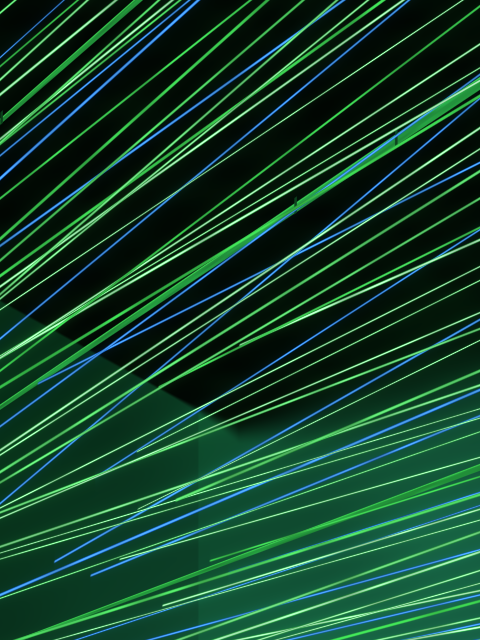
Reproduce this pattern procedurally as a WebGL 2 fragment shader.

```glsl
#version 300 es
precision highp float;
// Fan of glowing green and blue strands crossing a dark ceiling and a green wall.
uniform vec2 u_resolution;
out vec4 fragColor;

const int GREEN_COUNT = 54;
const int BLUE_COUNT = 18;
const int BAR_COUNT = 3;
const float RIGHT_EDGE = 0.75;     // x where strands are anchored, height is 1
const float TOP_ANCHOR = 1.68;
const float HALO_SIZE = 0.006;
const float HALO_GAIN = 0.07;

const vec3 CEILING = vec3(0.004, 0.035, 0.012);
const vec3 WALL_DEEP = vec3(0.025, 0.20, 0.10);
const vec3 WALL_TEAL = vec3(0.08, 0.34, 0.24);
const vec3 GREEN = vec3(0.20, 0.70, 0.27);
const vec3 MINT = vec3(0.74, 0.98, 0.80);
const vec3 BLUE = vec3(0.07, 0.36, 0.82);
const vec3 SKY = vec3(0.32, 0.66, 0.97);
const vec3 BAR_GREEN = vec3(0.13, 0.56, 0.22);
const vec3 CLIP_DARK = vec3(0.04, 0.24, 0.10);

float hash(float n) {
    return fract(sin(n * 91.345 + 4.7) * 4758.54);
}

float hash2(vec2 p) {
    return fract(sin(dot(p, vec2(127.1, 311.7))) * 4375.85);
}

float noise(vec2 p) {
    vec2 cell = floor(p), f = fract(p);
    f = f * f * (3.0 - 2.0 * f);
    float low = mix(hash2(cell), hash2(cell + vec2(1, 0)), f.x);
    float high = mix(hash2(cell + vec2(0, 1)), hash2(cell + 1.0), f.x);
    return mix(low, high, f.y);
}

// Antialiased band of the given half width.
float band(float d, float halfWidth) {
    float soft = 0.75 / u_resolution.y;
    return 1.0 - smoothstep(halfWidth - soft, halfWidth + soft, abs(d));
}

// Strands get steeper towards the top.
float fanSlope(float anchor) {
    return min(0.2 + 0.5 * anchor, 0.84);
}

float lineDistance(vec2 p, float anchor, float slope) {
    return (p.y - anchor - slope * (p.x - RIGHT_EDGE)) / sqrt(1.0 + slope * slope);
}

vec3 background(vec2 p) {
    float rim = max(0.53 - 0.55 * p.x, 0.32 + 0.2 * (p.x - 0.35));
    float softness = mix(0.003, 0.1, smoothstep(0.25, 0.7, p.x));
    float wall = 1.0 - smoothstep(rim - softness, rim + softness, p.y);
    vec3 wallColor = mix(WALL_DEEP, WALL_TEAL, clamp(0.15 + p.x - 0.8 * p.y + 0.1, 0.0, 1.0));
    wallColor *= mix(0.92, 1.08, smoothstep(0.308, 0.312, p.x));
    wallColor *= 0.88 + 0.24 * noise(p * 6.0);
    vec3 ceiling = CEILING * (0.5 + noise(p * vec2(14.0, 30.0)));
    ceiling += vec3(0.005, 0.05, 0.02) * smoothstep(0.3, 0.75, p.x) * smoothstep(0.7, 0.4, p.y);
    return mix(ceiling, wallColor, wall);
}

// Thin strand: saturated rim, pale core, faint halo, sometimes a free left end.
vec3 addStrand(vec3 color, vec2 p, float anchor, float slope, float seed, vec3 rim, vec3 core) {
    float d = lineDistance(p, anchor, slope);
    float halfWidth = mix(0.0011, 0.0024, hash(seed + 0.3));
    float loose = step(hash(seed + 0.5), 0.55) * step(anchor, 0.85);
    float start = loose * 0.4 * hash(seed + 0.7) - 0.01;
    float present = smoothstep(start, start + 0.004, p.x);
    float shine = 0.75 + 0.35 * noise(vec2(p.x * 22.0, seed));
    color += rim * HALO_GAIN * present * exp(-abs(d) / HALO_SIZE);
    vec3 tone = mix(rim, core, band(d, halfWidth * 0.6)) * shine;
    return mix(color, tone, present * band(d, halfWidth));
}

// Wide flat bar with a bright lip and small clips along it.
vec3 addBar(vec3 color, vec2 p, float anchor, float seed) {
    float d = lineDistance(p, anchor, fanSlope(anchor) + 0.04);
    float halfWidth = mix(0.0035, 0.0085, p.x / RIGHT_EDGE) * mix(0.6, 1.0, step(0.5, anchor));
    vec3 tone = BAR_GREEN * (0.85 + 0.3 * noise(vec2(p.x * 30.0, d * 300.0)));
    tone = mix(tone, GREEN * 1.1, band(d - halfWidth * 0.8, 0.001));
    color = mix(color, tone, band(d, halfWidth));
    float u = p.x * 6.0 + seed;
    float along = (fract(u) - 0.3 - 0.4 * hash(floor(u))) / 6.0;
    float clip = band(along, 0.002) * band(d - 0.003, halfWidth + 0.004);
    return mix(color, CLIP_DARK, clip * step(0.4, hash(floor(u) + 0.5)));
}

void main() {
    vec2 p = gl_FragCoord.xy / u_resolution.y;
    vec3 color = background(p);

    for (int i = 0; i < BAR_COUNT; i++) {
        color = addBar(color, p, 0.27 + 0.6 * float(i), float(i) * 3.7);
    }
    for (int i = 0; i < BLUE_COUNT; i++) {
        float seed = float(i) + 200.0;
        float t = (float(i) + hash(seed)) / float(BLUE_COUNT);
        float anchor = TOP_ANCHOR * pow(t, 1.6);
        float lean = mix(-0.08, 0.3, hash(seed + 0.1)) * smoothstep(0.1, 0.6, anchor);
        float slope = min(fanSlope(anchor) + lean, 0.9);
        color = addStrand(color, p, anchor, slope, seed, BLUE, SKY);
    }
    for (int i = 0; i < GREEN_COUNT; i++) {
        float seed = float(i) + 1.0;
        float t = (float(i) + hash(seed)) / float(GREEN_COUNT);
        float anchor = TOP_ANCHOR * pow(t, 1.45) - 0.04;
        float slope = fanSlope(anchor) + 0.16 * (hash(seed + 0.1) - 0.5);
        vec3 core = mix(GREEN * 1.2, MINT, smoothstep(0.1, 0.6, hash(seed + 0.9)));
        color = addStrand(color, p, anchor, slope, seed, GREEN, core);
    }
    fragColor = vec4(clamp(color, 0.0, 1.0), 1.0);
}
```
